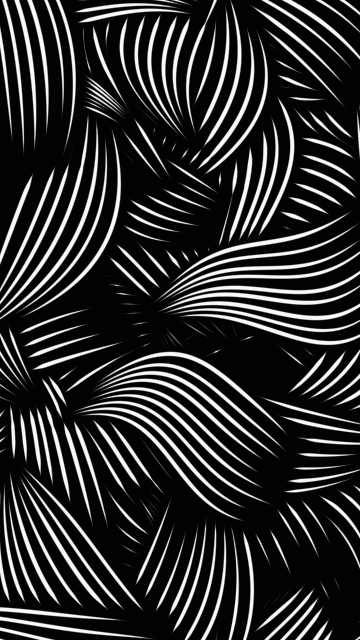
This pattern is drawn by a WebGL 1 fragment shader. Its source:

```glsl
precision highp float;

// Flowing ink line-work: overlapping bundles of tapered, curved strands in
// white on black. Bundles are bent leaf or fan shapes on a jittered grid,
// visited front to back; strands thin out where a nearer bundle covers them.

uniform vec2 u_resolution;

const vec3 PAPER = vec3(0.008);
const vec3 INK = vec3(0.98, 0.972, 0.975);

// Lengths are in canvas widths.
const float COLS = 5.0;
const float ROWS = 8.0;
const int BUNDLES = 40;          // COLS * ROWS
const float SHUFFLE = 23.0;      // coprime to BUNDLES, mixes the depth order
const float MARGIN = 0.1;        // how far the grid reaches past the canvas
const float JITTER = 0.7;
const float STROKE = 0.0054;     // half thickness of a strand at its belly
const float SPACING = 0.047;     // strand distance at the widest place
const float CLEARANCE = 0.045;   // strands taper this close to a nearer bundle
const float TIP = 0.14;          // relative bundle width at a closed end
const vec2 HALF_LENGTH = vec2(0.28, 0.42);
const vec2 HALF_WIDTH = vec2(0.14, 0.22);
const float BEND = 0.17;
const float SWAY = 0.045;
const float PI = 3.14159265;

float hash(vec2 p) {
    vec3 q = fract(vec3(p.xyx) * 0.1031);
    q += dot(q, q.yzx + 33.33);
    return fract((q.x + q.y) * q.z);
}

// Returns x: ink of the strands, y: distance outside the bundle (< 0 inside).
// room is the distance to the nearest bundle in front.
vec2 bundle(vec2 p, float id, float room, float pixel) {
    float angle = 2.0 * PI * hash(vec2(id, 1.0));
    float halfLength = mix(HALF_LENGTH.x, HALF_LENGTH.y, hash(vec2(id, 2.0)));
    float halfWidth = mix(HALF_WIDTH.x, HALF_WIDTH.y, hash(vec2(id, 3.0)));
    float bend = BEND * (2.0 * hash(vec2(id, 4.0)) - 1.0);
    float sway = SWAY * (2.0 * hash(vec2(id, 5.0)) - 1.0);
    float openness = mix(0.1, 0.9, hash(vec2(id, 6.0)));
    float count = floor(2.0 * halfWidth / SPACING + 0.5);

    float c = cos(angle);
    float s = sin(angle);
    p = vec2(c * p.x + s * p.y, c * p.y - s * p.x);
    float along = p.x / halfLength;
    float u = clamp(along, -1.0, 1.0);

    // Spine and width of the bundle, each with its derivative by u.
    float spine = bend * (1.0 - u * u) + sway * sin(PI * u);
    float spineSlope = -2.0 * bend * u + sway * PI * cos(PI * u);
    float leaf = 1.0 - u * u;
    float fan = 0.5 + 0.5 * sin(0.5 * PI * u);
    float width = halfWidth * mix(TIP, 1.0, mix(leaf, fan, openness));
    float widthSlope = halfWidth * (1.0 - TIP)
        * mix(-2.0 * u, 0.25 * PI * cos(0.5 * PI * u), openness);

    float v = (p.y - spine) / width;
    float slope = (spineSlope + clamp(v, -1.0, 1.0) * widthSlope) / halfLength;
    float stretch = inversesqrt(1.0 + slope * slope);
    float outside = max((abs(v) - 1.0) * width * stretch,
                        (abs(along) - 1.0) * halfLength);
    if (outside > 0.0) return vec2(0.0, outside);

    // Nearest strand, with its own offset, ends and weight.
    float lane = (0.5 * v + 0.5) * count;
    vec2 strand = vec2(floor(lane), id + 60.0);
    float offset = 0.26 * (hash(strand) - 0.5);
    float gap = 2.0 * width / count * stretch;
    float dist = abs(fract(lane) - 0.5 - offset) * gap;
    float start = -1.0 + 0.2 * hash(strand + vec2(20.0, 0.0));
    float end = 1.0 - 0.3 * hash(strand + vec2(40.0, 0.0));
    float taper = smoothstep(start, start + 0.65, u)
        * (1.0 - smoothstep(end - 0.65, end, u));
    float weight = mix(0.8, 1.15, hash(strand + vec2(60.0, 0.0)));
    float thickness = min(STROKE * weight * sqrt(taper), 0.3 * gap);
    thickness *= smoothstep(0.0, CLEARANCE, room);

    float edge = 0.85 * pixel;
    float ink = 1.0 - smoothstep(-edge, edge, dist - thickness);
    return vec2(ink * min(1.0, 2.0 * thickness / pixel), outside);
}

void main() {
    float pixel = 1.0 / u_resolution.x;
    vec2 p = gl_FragCoord.xy * pixel;
    vec2 field = vec2(1.0, u_resolution.y * pixel) + 2.0 * MARGIN;

    float ink = 0.0;
    float room = 1.0;
    for (int i = 0; i < BUNDLES; i++) {
        float id = mod(float(i) * SHUFFLE, COLS * ROWS);
        vec2 cell = vec2(mod(id, COLS), floor((id + 0.5) / COLS));
        vec2 shift = vec2(hash(vec2(id, 7.0)), hash(vec2(id, 8.0))) - 0.5;
        vec2 center = (cell + 0.5 + JITTER * shift) / vec2(COLS, ROWS) * field - MARGIN;

        vec2 layer = bundle(p - center, id, room, pixel);
        ink = max(ink, layer.x);
        room = min(room, layer.y);
        if (room <= 0.0) break;   // everything behind is hidden
    }
    gl_FragColor = vec4(mix(PAPER, INK, ink), 1.0);
}
```
